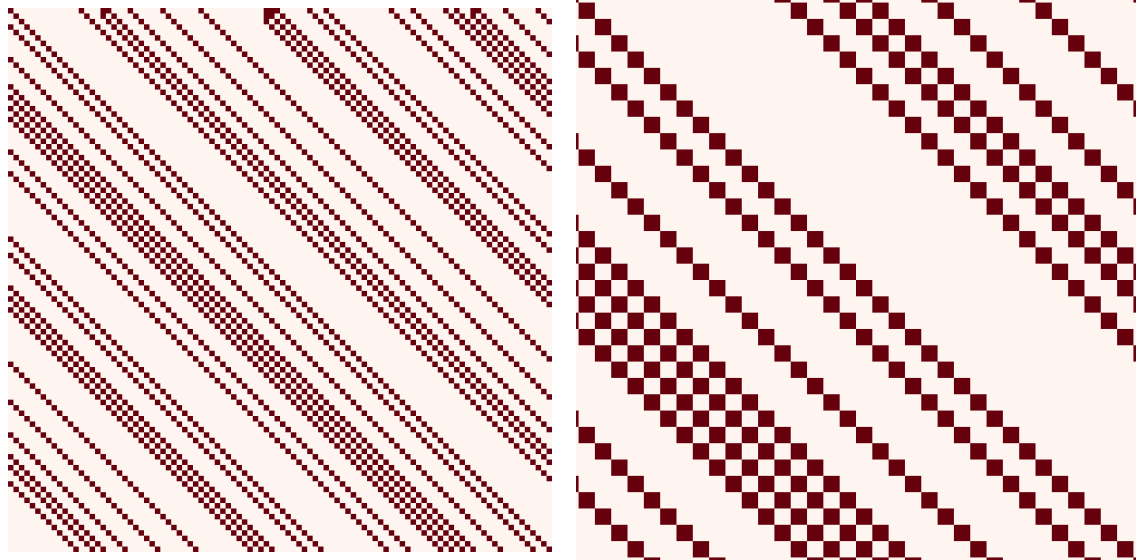
Left, the full canvas; right, a detail of the centre.
Reproduce this pattern procedurally as a Shadertoy shader.

```glsl
// Traffic automaton: cars on a ring road drift one cell right per row, and jams dissolve.

const int CELLS = 100;          // cells across and rows down
const int CARS = 20;
const int JAM_STEPS = 3;        // rows until every car moves freely
const float MARGIN = 0.0143;    // border, as a share of the canvas
const vec3 CAR_COLOR = vec3(0.404, 0.0, 0.051);
const vec3 ROAD_COLOR = vec3(1.0, 0.961, 0.941);
const vec3 BORDER_COLOR = vec3(1.0);

// Occupied cells in the first row, in ascending order
const int START[CARS] = int[CARS](
    0, 13, 17, 18, 22, 28, 35, 47, 48, 49,
    55, 58, 70, 74, 80, 82, 85, 86, 91, 97);

// True if a car occupies this column at this row
bool isOccupied(ivec2 cell) {
    int cars[CARS] = START;
    int jamRows = min(cell.y, JAM_STEPS);

    // A car advances only when the cell ahead is empty
    for (int t = 0; t < jamRows; t++) {
        int firstCar = cars[0] + CELLS;
        for (int i = 0; i < CARS; i++) {
            int ahead = i < CARS - 1 ? cars[i + 1] : firstCar;
            if (ahead > cars[i] + 1) cars[i]++;
        }
    }

    // Free flow: all cars share the same shift
    int drift = cell.y - jamRows;
    for (int i = 0; i < CARS; i++) {
        if ((cars[i] + drift) % CELLS == cell.x) return true;
    }
    return false;
}

vec3 cellColor(ivec2 cell) {
    if (any(lessThan(cell, ivec2(0))) || any(greaterThanEqual(cell, ivec2(CELLS))))
        return BORDER_COLOR;
    return isOccupied(cell) ? CAR_COLOR : ROAD_COLOR;
}

void mainImage(out vec4 fragColor, in vec2 fragCoord) {
    // Centred square canvas, with rows counted from the top
    float side = min(iResolution.x, iResolution.y);
    vec2 uv = (fragCoord - 0.5 * iResolution.xy) / side + 0.5;
    uv.y = 1.0 - uv.y;
    float cellsPerCanvas = float(CELLS) / (1.0 - 2.0 * MARGIN);
    vec2 p = (uv - MARGIN) * cellsPerCanvas;
    float pixel = cellsPerCanvas / side;

    // Pixel coverage of the four cells around the nearest corner
    vec2 base = floor(p - 0.5);
    vec2 blend = clamp((p - base - 1.0) / pixel + 0.5, 0.0, 1.0);
    ivec2 cell = ivec2(base);
    vec3 upper = mix(cellColor(cell), cellColor(cell + ivec2(1, 0)), blend.x);
    vec3 lower = mix(cellColor(cell + ivec2(0, 1)), cellColor(cell + ivec2(1, 1)), blend.x);
    fragColor = vec4(mix(upper, lower, blend.y), 1.0);
}
```
